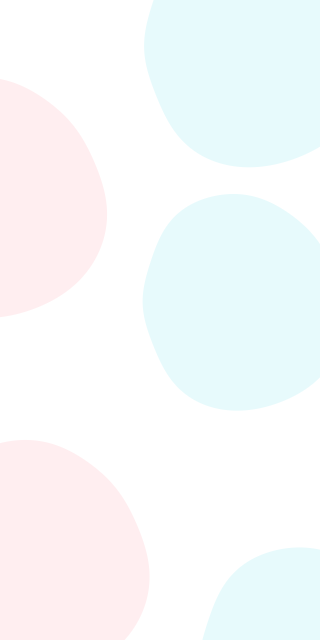
Give the GLSL for this background, as a WebGL 2 fragment shader.

```glsl
#version 300 es
precision highp float;
// Soft pastel blobs on a white ground: one lobed outline, repeated at several
// places and two sizes. The outline is a circle whose radius is bent by a
// short series of layered sines of the polar angle.

#define PAPER vec3(1.0)
#define PINK vec3(1.0, 0.933, 0.941)
#define CYAN vec3(0.906, 0.980, 0.988)
#define LARGE 0.361
#define SMALL 0.3253
#define BLOBS 5
#define PINK_BLOBS 2
#define LOBES 8

uniform vec2 u_resolution;
out vec4 fragColor;

// Cosine and sine weights of each harmonic, relative to the mean radius
const vec2 lobes[LOBES] = vec2[](
    vec2(-0.0121, -0.0211), vec2(-0.0392, -0.0313),
    vec2( 0.0220, -0.0132), vec2(-0.0005, -0.0062),
    vec2(-0.0070, -0.0023), vec2( 0.0042,  0.0006),
    vec2(-0.0031, -0.0019), vec2( 0.0026, -0.0007));

// Centre and mean radius in canvas widths; the pink ones come first
const vec3 blobs[BLOBS] = vec3[](
    vec3(-0.0195,  1.3846, LARGE),
    vec3( 0.1133,  0.2518, LARGE),
    vec3( 0.7995,  1.8552, LARGE),
    vec3( 0.7604,  1.0573, SMALL),
    vec3( 0.9701, -0.0841, LARGE));

// Approximate signed distance to the blob outline
float blobDistance(vec2 p, float meanRadius) {
    float angle = atan(p.y, p.x);
    float bend = 1.0;
    for (int i = 0; i < LOBES; i++) {
        float phase = float(i + 1) * angle;
        bend += dot(lobes[i], vec2(cos(phase), sin(phase)));
    }
    return length(p) - meanRadius * bend;
}

void main() {
    vec2 uv = gl_FragCoord.xy / u_resolution.x;
    float halfPixel = 0.5 / u_resolution.x;
    vec3 color = PAPER;

    // Lay each blob over the paper with a one-pixel soft edge
    for (int i = 0; i < BLOBS; i++) {
        float d = blobDistance(uv - blobs[i].xy, blobs[i].z);
        float cover = 1.0 - clamp(0.5 + 0.5 * d / halfPixel, 0.0, 1.0);
        color = mix(color, i < PINK_BLOBS ? PINK : CYAN, cover);
    }

    fragColor = vec4(color, 1.0);
}
```
